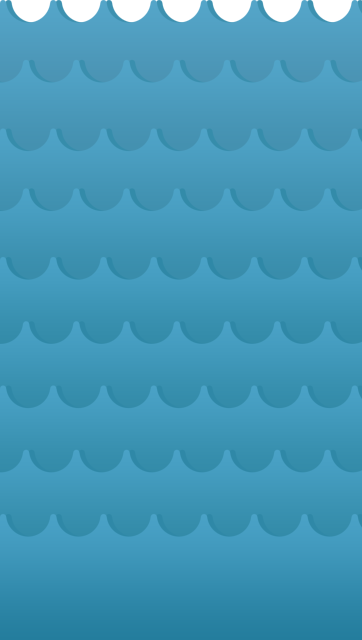
Give the GLSL for this pattern, as a Shadertoy shader.

```glsl
// Overlapping rows of scalloped waves on white, painted from back to front.
// Each row is a vertical gradient cut by round bowls between capped crests,
// with a sideways copy of the same edge behind it as a crescent shadow.

#define ROWS 9
#define PITCH 0.1004         // row spacing; lengths are in canvas heights
#define PERIOD 0.0785        // distance between crests
#define BOWL_RADIUS 0.0345
#define CAP_RADIUS 0.0048    // rounded crest tip
#define EVEN_PHASE 0.0048    // first crest of even rows
#define ODD_PHASE 0.0408     // first crest of odd rows
#define UPPER_LIFT 0.0068    // raises the odd rows in the upper half
#define SHADOW_SHIFT 0.0085
#define FADE_ROWS 4.0        // rows over which the haze clears

// Signed distance to a wave row, negative inside; depth grows downward from the tips.
float waveRow(float x, float depth) {
    float fromCrest = abs(mod(x + 0.5 * PERIOD, PERIOD) - 0.5 * PERIOD);
    float cap = length(vec2(fromCrest, depth - CAP_RADIUS)) - CAP_RADIUS;
    float bowl = BOWL_RADIUS - length(vec2(0.5 * PERIOD - fromCrest, depth - 0.0007));
    return depth < CAP_RADIUS ? cap : bowl;
}

float coverage(float dist) {
    float soft = 0.75 / iResolution.y;
    return 1.0 - smoothstep(-soft, soft, dist);
}

void mainImage(out vec4 fragColor, in vec2 fragCoord) {
    vec2 p = fragCoord / iResolution.y;
    p.y = 1.0 - p.y;
    vec3 color = vec3(1.0);

    for (int i = 0; i < ROWS; i++) {
        // Alternate rows are staggered
        float row = float(i);
        bool odd = i % 2 == 1;
        float top = row * PITCH - (odd && i < 4 ? UPPER_LIFT : 0.0);
        float x = p.x - (odd ? ODD_PHASE : EVEN_PHASE);
        float depth = p.y - top;

        // Upper rows are paler; the last one runs down to the canvas edge
        float clear = min(row / FADE_ROWS, 1.0);
        bool last = i == ROWS - 1;
        vec3 light = mix(vec3(0.33, 0.65, 0.79), vec3(0.29, 0.635, 0.78), clear);
        vec3 dark = mix(vec3(0.29, 0.575, 0.70), vec3(0.20, 0.545, 0.66), clear);
        if (last) dark = vec3(0.14, 0.49, 0.615);
        float span = last ? 1.0 - top : PITCH + BOWL_RADIUS;
        float shade = smoothstep(0.0, 1.0, depth / span);
        shade = mix(clamp(depth / span, 0.0, 1.0), shade, 0.4);

        // Shadow behind, then the wave itself
        vec3 shadow = mix(vec3(0.24, 0.57, 0.69), vec3(0.185, 0.535, 0.655), clear);
        color = mix(color, shadow, coverage(waveRow(x - SHADOW_SHIFT, depth)));
        color = mix(color, mix(light, dark, shade), coverage(waveRow(x, depth)));
    }
    fragColor = vec4(color, 1.0);
}
```
